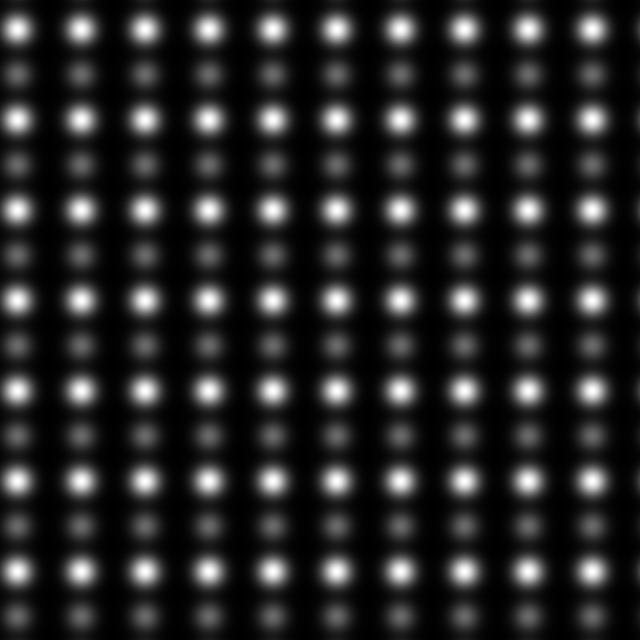
Write a Shadertoy shader that draws this pattern.

```glsl
// Round spot with a soft Gaussian falloff
float glowSpot(vec2 offset) {
    return exp(-0.5 * dot(offset, offset) / (0.0156 * 0.0156));
}

void mainImage(out vec4 fragColor, in vec2 fragCoord) {
    vec2 uv = fragCoord / iResolution.xy;

    // Rectangular lattice: rows sit half a period apart
    vec2 spacing = vec2(0.0998, 0.07058);
    vec2 position = uv - vec2(0.0272, 0.0366);
    vec2 nearest = round(position / spacing);

    // Sum the overlapping halos of neighbouring spots
    float light = 0.0;
    for (int j = -1; j <= 1; j++) {
        for (int i = -1; i <= 1; i++) {
            vec2 cell = nearest + vec2(i, j);
            // Odd rows are bright, even rows dim
            float strength = mix(0.41, 1.0, mod(cell.y, 2.0));
            light += strength * glowSpot(position - cell * spacing);
        }
    }

    fragColor = vec4(vec3(min(light, 1.0)), 1.0);
}
```
